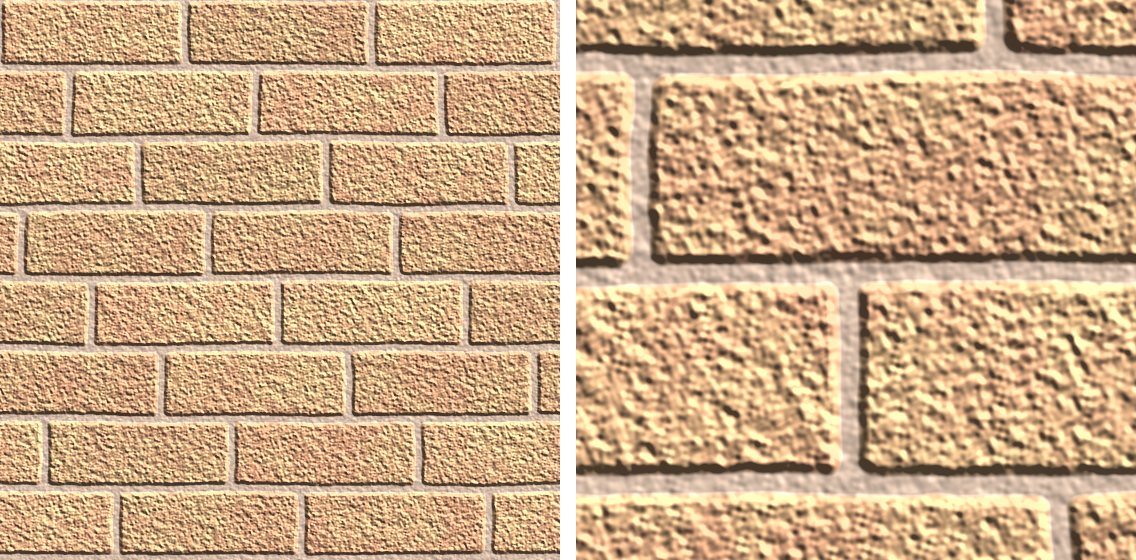
Left: the whole. Right: its middle third, enlarged.
This texture is drawn by a Shadertoy shader. Its source:

```glsl
// Rough sandstone brick wall: eight staggered courses of three bricks in pale mortar

float hash(vec2 p) {
    return fract(sin(dot(p, vec2(127.1, 311.7))) * 43758.5453);
}

// Value noise that tiles over the unit square
float noise(vec2 uv, vec2 cells) {
    vec2 p = uv * cells, i = floor(p), f = fract(p);
    f = f * f * (3.0 - 2.0 * f);
    vec2 a = mod(i, cells), b = mod(i + 1.0, cells);
    return mix(mix(hash(a), hash(vec2(b.x, a.y)), f.x),
               mix(hash(vec2(a.x, b.y)), hash(b), f.x), f.y);
}

// Signed distance to the nearest brick, negative inside; id names the brick
float brickDistance(vec2 uv, out vec2 id) {
    // Uneven, slightly bowed edges
    vec2 bow = vec2(noise(uv + 0.37, vec2(7.0, 16.0)), noise(uv, vec2(7.0, 8.0))) - 0.5;
    vec2 chip = vec2(noise(uv, vec2(70.0)), noise(uv + 0.51, vec2(70.0))) - 0.5;
    uv += 0.0026 * vec2(1.0, -1.0) + bow * vec2(0.006, 0.005) + chip * 0.002;

    // Each course shifts by three eighths of a brick
    float row = floor((1.0 - uv.y) * 8.0);
    float x = uv.x * 3.0 - row * 0.375;
    id = mod(vec2(floor(x), row), vec2(3.0, 8.0));
    vec2 local = (vec2(fract(x), fract(uv.y * 8.0)) - 0.5) / vec2(3.0, 8.0);

    vec2 q = abs(local) - vec2(0.1602, 0.0556) + 0.008;
    return length(max(q, 0.0)) + min(max(q.x, q.y), 0.0) - 0.008;
}

// Relief as (rounded brick body, surface grain); mortar is flatter
vec2 relief(vec2 uv) {
    vec2 id;
    float body = smoothstep(0.002, -0.006, brickDistance(uv, id));
    // Whole-number rotations hide the noise grid and keep it tiling
    vec2 left = mat2(2, 1, -1, 2) * uv, right = mat2(2, -1, 1, 2) * uv;
    float lumps = noise(right + 0.61, vec2(34.0));
    float coarse = noise(left, vec2(76.0));
    float fine = noise(right + 0.23, vec2(131.0));
    float grain = 0.5 * lumps + coarse + 0.65 * fine;
    return vec2(body, grain * mix(0.3, 1.0, body));
}

void mainImage(out vec4 fragColor, in vec2 fragCoord) {
    vec2 uv = fragCoord / iResolution.y;
    vec2 id;
    float d = brickDistance(uv, id);
    float brick = smoothstep(0.002, -0.001, d);

    // Brick tint: own tone, plus faint rosy and ochre stains
    float stain = 0.5 * noise(uv, vec2(16.0)) + 0.5 * noise(uv + 0.4, vec2(43.0));
    vec3 clay = mix(vec3(0.96, 0.765, 0.575), vec3(1.0, 0.77, 0.585), hash(id + 4.7));
    clay *= mix(vec3(0.99, 0.95, 0.97), vec3(1.01, 1.04, 1.02), smoothstep(0.2, 0.8, stain));
    clay *= 0.95 + 0.07 * hash(id + 9.2);
    vec3 mortar = vec3(0.96, 0.845, 0.755);

    // Light from the upper right; the lit rims stay faint, the far rims go dark
    vec2 toLight = 0.0012 * vec2(0.6, 0.8);
    vec2 slope = relief(uv - toLight) - relief(uv + toLight);
    float rim = min(slope.x, 0.08) * 1.25;
    float shade = clamp(0.87 + rim + 1.12 * slope.y, 0.28, 1.24);

    // Bleach the highlights
    vec3 color = mix(mortar, clay, brick) * shade;
    color += vec3(0.0, 0.02, 0.03) * smoothstep(1.0, 1.24, shade);
    fragColor = vec4(clamp(color, 0.0, 1.0), 1.0);
}
```
